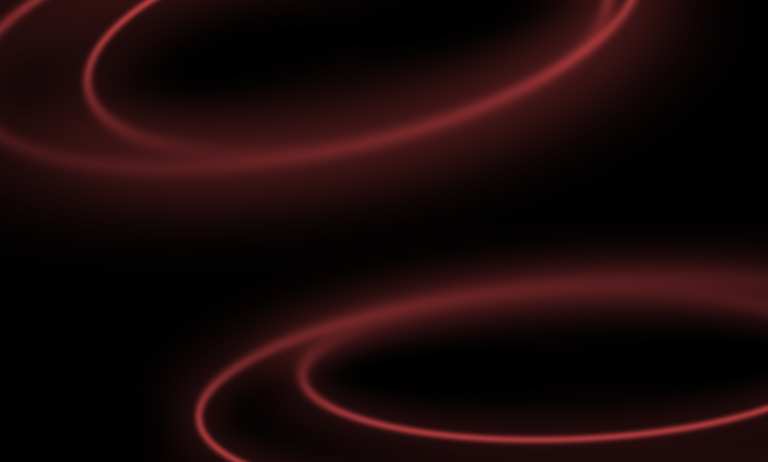
A WebGL 1 fragment shader for this background:

```glsl
precision highp float;

uniform vec2 u_resolution;

#define TINT vec3(1.0, 0.33, 0.345)
#define HALO_LIGHT 0.125
#define WIDE_HALO 0.125
#define NARROW_HALO 0.072
#define SOFT_WIDTH 0.026
#define SHARP_WIDTH 0.0085
#define SOFT_LIGHT 0.06
#define SHARP_LIGHT 0.52

float bell(float x) {
    return exp(-x * x);
}

// Light of a slanted elliptical ring, crisp and bright toward the focus side
float ring(vec2 p, vec2 centre, vec2 radii, float shear, vec2 focus, float haloWidth) {
    vec2 offset = p - centre;
    vec2 local = vec2(offset.x - shear * offset.y, offset.y) / radii;
    float radius = max(length(local), 0.001);

    // First-order distance: implicit value over its gradient
    vec2 scaled = local / (radii * radius);
    vec2 gradient = vec2(scaled.x, scaled.y - shear * scaled.x);
    float dist = (radius - 1.0) / length(gradient + 0.00001);

    float sharpness = smoothstep(-0.9, 0.8, dot(local / radius, focus));
    float coreWidth = mix(SOFT_WIDTH, SHARP_WIDTH, sqrt(sharpness));
    float coreLight = mix(SOFT_LIGHT, SHARP_LIGHT, sharpness);
    return HALO_LIGHT * bell(dist / haloWidth) + coreLight * bell(dist / coreWidth);
}

void main() {
    vec2 p = gl_FragCoord.xy / u_resolution.y;
    // Keep the layout spread across the full width
    p.x *= 1.662 * u_resolution.y / u_resolution.x;

    // Upper pair
    float light = ring(p, vec2(0.753, 0.917), vec2(0.524, 0.250), 0.83,
                       vec2(-0.50, 0.87), WIDE_HALO);
    light += ring(p, vec2(0.658, 0.935), vec2(0.660, 0.300), 1.0,
                  vec2(0.0, 0.60), WIDE_HALO);

    // Lower pair
    light += ring(p, vec2(1.236, 0.209), vec2(0.576, 0.161), 0.48,
                  vec2(0.25, -0.97), NARROW_HALO);
    light += ring(p, vec2(1.268, 0.157), vec2(0.812, 0.241), 0.85,
                  vec2(-0.20, -0.85), NARROW_HALO);

    gl_FragColor = vec4(TINT * light, 1.0);
}
```
